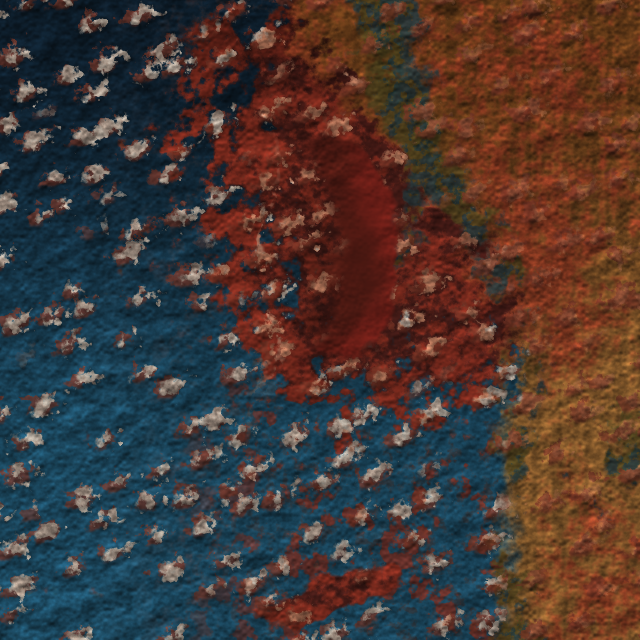
Reproduce this texture procedurally as a WebGL 1 fragment shader.

```glsl
precision highp float;
// Thick oil paint on woven canvas: blue field, red band with a smooth stroke, ochre side.
// Noise-warped masks lay out the pigments, jittered cells expose the weave, and
// a height field of bumps and bristle marks gives raking light from above.
uniform vec2 u_resolution;

float hash(vec2 p) {
  vec3 q = fract(vec3(p.xyx) * 0.1031);
  q += dot(q, q.yzx + 33.33);
  return fract((q.x + q.y) * q.z);
}

float noise(vec2 p) {
  vec2 i = floor(p), f = fract(p);
  f = f * f * (3.0 - 2.0 * f);
  return mix(mix(hash(i), hash(i + vec2(1, 0)), f.x),
             mix(hash(i + vec2(0, 1)), hash(i + 1.0), f.x), f.y);
}

// Fractal noise centered on zero
float fbm(vec2 p) {
  float sum = 0.0, amp = 0.53;
  for (int i = 0; i < 4; i++) {
    sum += amp * (noise(p) - 0.5);
    p = mat2(1.6, 1.2, -1.2, 1.6) * p + 17.3;
    amp *= 0.5;
  }
  return sum;
}

// Offset from the nearest weave knot in cell units, and its random id
vec3 weaveKnot(vec2 p) {
  vec2 q = vec2(p.x, p.y - 0.3 * p.x) * vec2(15, 18) + 20.0;
  vec3 best = vec3(9);
  for (int j = -1; j <= 1; j++) {
    for (int i = -1; i <= 1; i++) {
      vec2 cell = floor(q) + vec2(i, j);
      vec2 center = cell + 0.2 + 0.6 * vec2(hash(cell), hash(cell + 71.7));
      center.x += 0.5 * mod(cell.y, 2.0) - 0.25;
      vec2 d = (q - center) * vec2(0.9, 1.15);
      if (dot(d, d) < dot(best.xy, best.xy)) best = vec3(d, hash(cell + 13.1));
    }
  }
  return best;
}

float glow(vec2 p, vec2 center, vec2 size) {
  vec2 d = (p - center) / size;
  return exp(-dot(d, d));
}

float relief(vec2 p) {
  vec2 knot = weaveKnot(p + 0.01 * noise(p * 60.0)).xy;
  float flatten = 1.0 - 0.75 * glow(p, vec2(0.57, 0.62), vec2(0.06, 0.18));
  float bristle = noise(p * vec2(190, 16)) * smoothstep(0.74, 0.84, p.x);
  return flatten * (0.45 * exp(-9.0 * dot(knot, knot)) + 0.85 * fbm(p * 36.0) + 0.2 * noise(p * 170.0)) + 0.12 * bristle;
}

void main() {
  vec2 p = gl_FragCoord.xy / u_resolution;
  float broad = fbm(p * 9.0 + 4.0), ragged = fbm(p * 26.0);
  float fine = fbm(p * 85.0 + 9.0), fine2 = fbm(p * 95.0 + 41.0);
  float edge = 0.12 * broad + 0.26 * ragged + 0.14 * fine;

  // Blue ground, darker toward the top, with a brown film near the band
  vec3 col = mix(vec3(0.1, 0.265, 0.35), vec3(0.05, 0.11, 0.16), smoothstep(0.25, 0.95, p.y));
  col *= 1.0 + 0.3 * ragged + 0.6 * fine;
  float film = smoothstep(-0.05, 0.2, fine + 0.6 * ragged) * smoothstep(0.1, 0.5, p.x);
  col = mix(col, vec3(0.2, 0.15, 0.14), 0.6 * film);

  // Red band, scattered remnants and the slanted lower smear
  float dy = p.y - 0.8;
  float leftEdge = 0.315 + (dy > 0.0 ? 3.5 : 1.0) * dy * dy;
  float red = smoothstep(-0.03, 0.03, p.x - leftEdge + 1.2 * edge) * smoothstep(-0.025, 0.03, p.y - 0.38 + 1.2 * edge);
  float smear = glow(p, vec2(0.52, 0.07 + 0.3 * (p.x - 0.52)), vec2(0.09, 0.032));
  red = max(red, smoothstep(0.35, 0.55, smear + 1.2 * ragged));
  red = max(red, 0.7 * smoothstep(0.1, 0.22, ragged + 0.6 * fine) * smoothstep(0.2, 0.5, p.x));
  vec3 redPaint = mix(vec3(0.25, 0.09, 0.07), vec3(0.46, 0.15, 0.1), smoothstep(-0.2, 0.18, ragged + fine));
  redPaint *= 1.0 - 0.3 * glow(p, vec2(0.51, 0.54), vec2(0.04, 0.14)) - 0.3 * smoothstep(0.75, 1.0, p.y);
  col = mix(col, redPaint, red * 0.95);

  // Ochre side with vertical bristle streaks and red glazes
  float side = p.x - 0.785 + 0.32 * smoothstep(0.5, 1.0, p.y);
  float ochre = smoothstep(-0.02, 0.02, side + mix(0.2, 0.6, smoothstep(0.3, 0.5, p.y)) * edge);
  float streak = noise(p * vec2(120, 9)) - 0.5;
  vec3 ochrePaint = mix(vec3(0.49, 0.33, 0.16), vec3(0.38, 0.22, 0.09), smoothstep(0.35, 0.9, p.y));
  ochrePaint *= 1.0 + 0.3 * streak + 0.6 * fine;
  float glaze = 0.95 * glow(p, vec2(0.8, 0.57), vec2(0.18, 0.14)) + 0.6 * glow(p, vec2(0.93, 0.08), vec2(0.14, 0.2))
              + 0.3 * smoothstep(0.6, 0.8, p.y) + 0.9 * ragged + fine + 0.5 * broad + 0.25 * streak;
  glaze = smoothstep(0.1, 0.8, glaze);
  col = mix(col, mix(ochrePaint, vec3(0.47, 0.18, 0.11) * (1.0 + 0.6 * fine2), glaze * 0.85), ochre);

  // Green and teal along the seam and at the lower right
  float seam = (p.x - 0.805 + 0.2 * smoothstep(0.45, 0.95, p.y)) / 0.055;
  float green = exp(-seam * seam) * mix(0.48, 0.8, smoothstep(0.5, 0.7, p.y)) * smoothstep(-0.06, 0.0, side);
  green = max(green, 0.55 * glow(p, vec2(0.97, 0.29), vec2(0.1, 0.12)));
  float teal = glow(p, vec2(0.64, 0.69), vec2(0.04, 0.1));
  green = smoothstep(0.35, 0.65, max(green, 0.6 * teal) + ragged + 0.6 * fine);
  vec3 greenPaint = mix(vec3(0.25, 0.23, 0.1), vec3(0.08, 0.19, 0.21), smoothstep(-0.06, 0.14, fine2 + broad + 0.15 * teal));
  col = mix(col, greenPaint, green * 0.8);

  // Smooth stroke, crisp on its right and fading on its left
  float across = p.x - 0.583 + 2.2 * (p.y - 0.6) * (p.y - 0.6) + 0.03 * ragged;
  float stroke = smoothstep(-0.07, -0.03, across) * (1.0 - smoothstep(0.038, 0.048, across))
               * smoothstep(0.43, 0.47, p.y + 0.1 * ragged) * (1.0 - smoothstep(0.775, 0.8, p.y + 6.0 * across * across));
  vec3 strokePaint = mix(vec3(0.28, 0.09, 0.065), vec3(0.41, 0.11, 0.085), smoothstep(-0.04, 0.04, across + 0.15 * broad));
  col = mix(col, strokePaint, stroke * 0.92);

  // Exposed knots: one-sided red rim, then a frayed pale core
  vec3 knot = weaveKnot(p + 0.03 * vec2(fine, fine2));
  float shown = smoothstep(0.15, 0.3, knot.z) * (1.0 - stroke), radius = 0.09 + 0.12 * knot.z;
  float rim = 1.0 - smoothstep(radius, radius + 0.16, length(knot.xy + vec2(0.06, 0.08)) + 0.7 * fine2);
  col = mix(col, vec3(0.4, 0.18, 0.13), rim * shown * 0.75);
  float core = 1.0 - smoothstep(radius - 0.07, radius + 0.1, length(knot.xy) + 0.8 * fine);
  vec3 pale = mix(vec3(0.6, 0.55, 0.5), vec3(0.57, 0.32, 0.21), max(red * 0.7, ochre * 0.85));
  col = mix(col, pale * (1.0 + fine2), core * shown * mix(0.88, 0.4, ochre));

  // Broken pale scrape beside the band
  float scrape = abs(p.x - 0.415 - 0.12 * (p.y - 0.53) - 0.06 * (broad + ragged));
  scrape = (1.0 - smoothstep(0.002, 0.008, scrape)) * smoothstep(-0.05, 0.1, fine) * glow(p, vec2(0.42, 0.55), vec2(0.2, 0.16));
  col = mix(col, vec3(0.58, 0.45, 0.37), scrape * 0.8);

  // Raking light from above
  float h = relief(p);
  float light = 0.35 * (relief(p + vec2(0.003, 0)) - h) - relief(p + vec2(0, 0.003)) + h;
  gl_FragColor = vec4(col * clamp(1.0 + 2.3 * light, 0.45, 1.55), 1.0);
}
```
